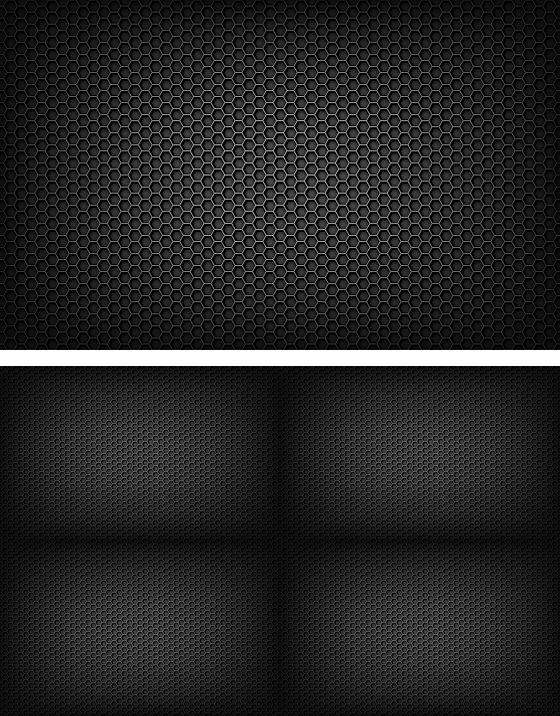
Top, the tile; bottom, the same tile 2 across and 2 down.
This pattern is drawn by a Shadertoy shader. Its source:

```glsl
// Dark metal honeycomb: thin bright hexagonal bars over black wells, each with
// a stepped grey floor set off centre, under a soft central light.
// Built from a wrapping hexagonal lattice, hexagon distances and sines.

const float PI = 3.14159265;
const float COLUMN_PAIRS = 27.0;              // whole repeats across
const float ROWS = 29.0;                      // whole repeats down
const vec2 CELL = vec2(1.7320508, 1.0);       // lattice period, row height = 1
const float BAR_HALF_WIDTH = 0.046;
const float FLOOR_RADIUS = 0.33;
const float BOSS_RADIUS = 0.18;
const vec2 FLOOR_OFFSET = vec2(0.075, -0.05);
const float WELL_GREY = 0.0;
const float FLOOR_GREY = 0.22;
const float BOSS_GREY = 0.275;
const float FLOOR_SLOPE = 0.4;                // floors brighten downwards
const float BAR_GREY = 0.68;
const float SLANTED_BAR = 0.94;               // light on the slanted bars
const float LEVEL_BAR = 1.06;                 // light on the level bars
const float EDGE_LIGHT = 0.2;                 // light left at the canvas border
const float LIGHT_FALLOFF = 0.8;
const float EDGE_SOFTNESS = 0.8;              // smoothing width in pixels

// Flat-topped hexagon measure; its value is the inradius of the ring through p
float hexRadius(vec2 p) {
    p = abs(p);
    return max(p.y, dot(p, vec2(0.8660254, 0.5)));
}

// Offset from the nearest hexagon centre
vec2 hexCell(vec2 p) {
    vec2 a = mod(p, CELL) - 0.5 * CELL;
    vec2 b = mod(p + 0.5 * CELL, CELL) - 0.5 * CELL;
    return dot(a, a) < dot(b, b) ? a : b;
}

// Antialiased coverage of a signed distance
float coverage(float d, float pixel) {
    return clamp(0.5 - d / pixel, 0.0, 1.0);
}

void mainImage(out vec4 fragColor, in vec2 fragCoord) {
    vec2 uv = fragCoord / iResolution.xy;
    vec2 q = hexCell(uv * vec2(COLUMN_PAIRS, ROWS) * CELL);
    float pixel = EDGE_SOFTNESS * ROWS / iResolution.y;

    // Stepped floor, displaced inside its well
    float floorRadius = hexRadius(q - FLOOR_OFFSET);
    float grey = WELL_GREY;
    grey = mix(grey, FLOOR_GREY, coverage(floorRadius - FLOOR_RADIUS, pixel));
    grey = mix(grey, BOSS_GREY, coverage(floorRadius - BOSS_RADIUS, pixel));
    grey *= 1.0 - FLOOR_SLOPE * q.y;

    // Bars shared by neighbouring cells; coverage of both sides of the line
    float edge = 0.5 - hexRadius(q);
    float bar = coverage(edge - BAR_HALF_WIDTH, pixel)
              - coverage(edge + BAR_HALF_WIDTH, pixel);
    float level = smoothstep(0.8, 0.92, abs(q.y) / max(length(q), 1e-4));
    grey = mix(grey, BAR_GREY * mix(SLANTED_BAR, LEVEL_BAR, level), bar);

    // Central light, equal on opposite borders
    vec2 glow = sin(PI * uv);
    float light = mix(EDGE_LIGHT, 1.0, pow(max(glow.x * glow.y, 0.0), LIGHT_FALLOFF));

    fragColor = vec4(vec3(grey * light), 1.0);
}
```
